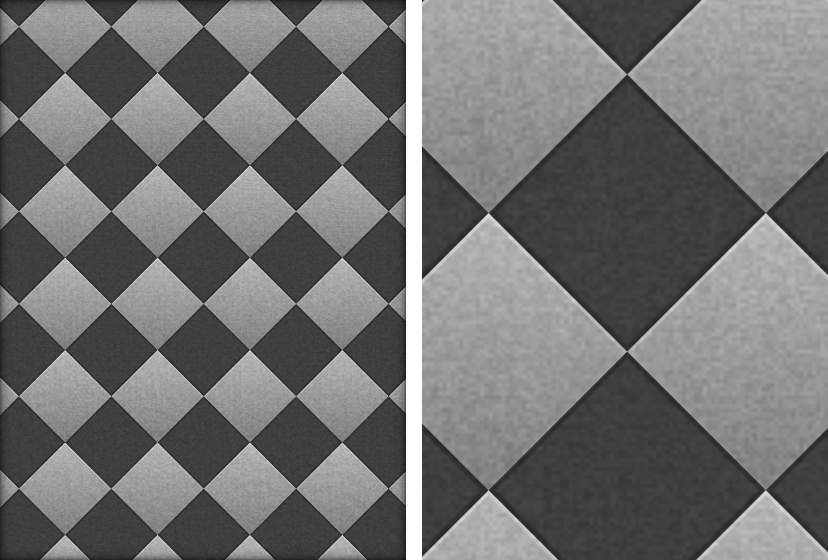
Left, the full canvas; right, a detail of the centre.
Give the GLSL for this pattern, as a WebGL 1 fragment shader.

```glsl
precision highp float;
// Grey harlequin diamonds with a shaded light tile, fine felt grain and dark rim.

#define REPEATS_ACROSS 4.394
#define LATTICE_SHIFT vec2(0.205, 0.272)
#define LIGHT_TOP 0.715
#define LIGHT_BOTTOM 0.495
#define DARK_TONE 0.246
#define LINE_WIDTH 0.012
#define GRAIN_ACROSS 290.0
#define LIGHT_GRAIN 0.15
#define DARK_GRAIN 0.085
#define RIM_WIDTH 0.009
#define RIM_DEPTH 0.48

uniform vec2 u_resolution;

float hash(vec2 p) {
  return fract(sin(dot(p, vec2(127.1, 311.7))) * 43758.5453);
}

float valueNoise(vec2 p) {
  vec2 cell = floor(p);
  vec2 f = fract(p);
  f = f * f * (3.0 - 2.0 * f);
  float low = mix(hash(cell), hash(cell + vec2(1.0, 0.0)), f.x);
  float high = mix(hash(cell + vec2(0.0, 1.0)), hash(cell + vec2(1.0, 1.0)), f.x);
  return mix(low, high, f.y);
}

// Short crossed fibres over a fine speckle, centred on zero.
float feltGrain(vec2 p) {
  vec2 g = p * GRAIN_ACROSS;
  float speckle = valueNoise(g);
  float weft = valueNoise(g * vec2(0.45, 1.0) + 37.0);
  float warp = valueNoise(g * vec2(1.0, 0.45) + 91.0);
  return 0.5 * speckle + 0.3 * weft + 0.2 * warp - 0.5;
}

// Signed distance to a diamond that spans one lattice cell.
float diamond(vec2 p) {
  return (abs(p.x) + abs(p.y) - 0.5) * 0.70711;
}

void main() {
  vec2 p = gl_FragCoord.xy / u_resolution.x;
  vec2 size = u_resolution / u_resolution.x;
  float pixel = REPEATS_ACROSS / u_resolution.x;

  // Light diamonds on a square lattice leave equal dark diamonds between them.
  vec2 cell = fract(p * REPEATS_ACROSS - LATTICE_SHIFT) - 0.5;
  float dist = diamond(cell);
  float inside = 1.0 - smoothstep(-0.6 * pixel, 0.6 * pixel, dist);

  // Tile tones and grain.
  float grain = feltGrain(p);
  float light = mix(LIGHT_BOTTOM, LIGHT_TOP, cell.y + 0.5) + grain * LIGHT_GRAIN;
  float dark = DARK_TONE + grain * DARK_GRAIN;

  // Bright bevel on upper edges, thin shadow just outside every edge.
  float soft = max(LINE_WIDTH, pixel);
  float bevel = 1.0 - smoothstep(0.0, soft, abs(dist + 0.5 * soft));
  float shadow = 1.0 - smoothstep(0.0, 1.5 * soft, abs(dist - 0.7 * soft));
  float upper = smoothstep(-0.03, 0.03, cell.y);
  light += bevel * mix(0.02, 0.11, upper);
  dark -= shadow * 0.07;
  float tone = mix(dark, light, inside);

  // Dark rim around the canvas.
  vec2 toEdge = min(p, size - p);
  vec2 rim = exp(-toEdge / RIM_WIDTH);
  tone *= (1.0 - RIM_DEPTH * rim.x) * (1.0 - RIM_DEPTH * rim.y);

  gl_FragColor = vec4(vec3(clamp(tone, 0.0, 1.0)), 1.0);
}
```
